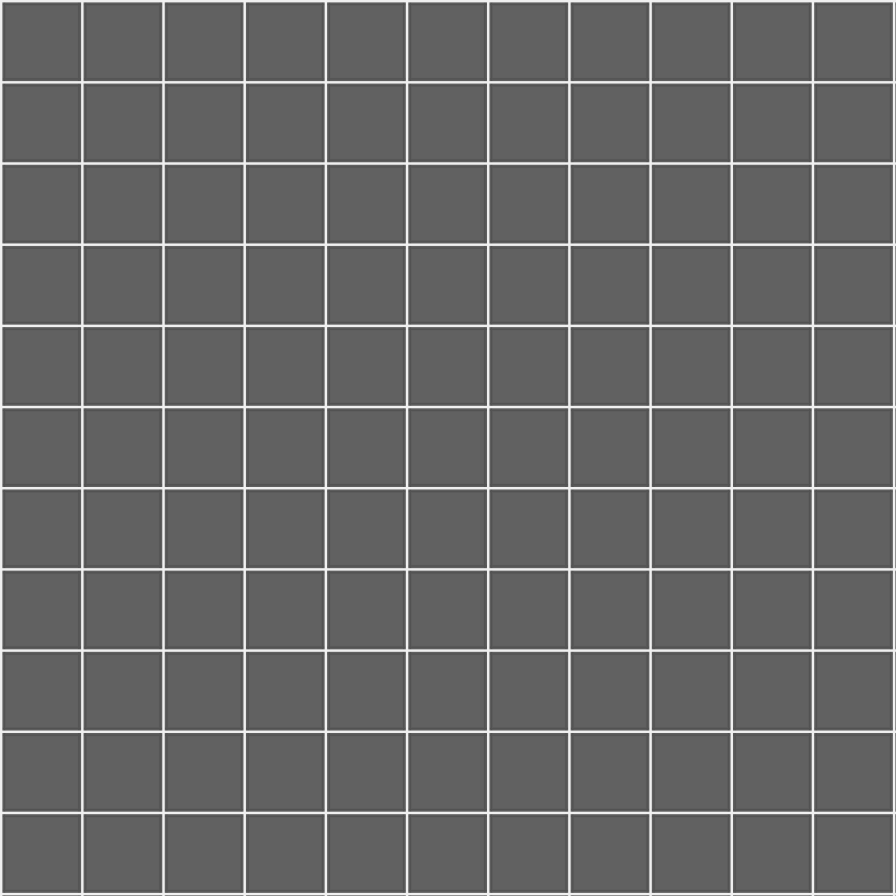
A Shadertoy shader for this pattern:

```glsl
// Distance to the nearest grid line on each axis, with 11 cells across
vec2 gridDistance(vec2 p) {
    float pitch = 0.0906;
    return abs(fract((p - 0.0013) / pitch + 0.5) - 0.5) * pitch;
}

void mainImage(out vec4 fragColor, in vec2 fragCoord) {
    vec2 uv = fragCoord / iResolution.xy;
    vec2 pixel = 1.0 / iResolution.xy;
    vec2 lineDistance = gridDistance(vec2(uv.x, 1.0 - uv.y));

    // Pale lines, smoothed over one pixel
    vec2 coverage = clamp((0.00137 - lineDistance) / pixel + 0.5, 0.0, 1.0);
    float lines = 1.0 - (1.0 - coverage.x) * (1.0 - coverage.y);

    // Faint dark rim on both sides of each line
    vec2 rimOffset = (lineDistance - 0.0038) / 0.001;
    vec2 rim = exp(-rimOffset * rimOffset);

    vec3 tile = vec3(0.38 - 0.06 * max(rim.x, rim.y));
    vec3 color = mix(tile, vec3(0.94), lines);
    fragColor = vec4(color, 1.0);
}
```
